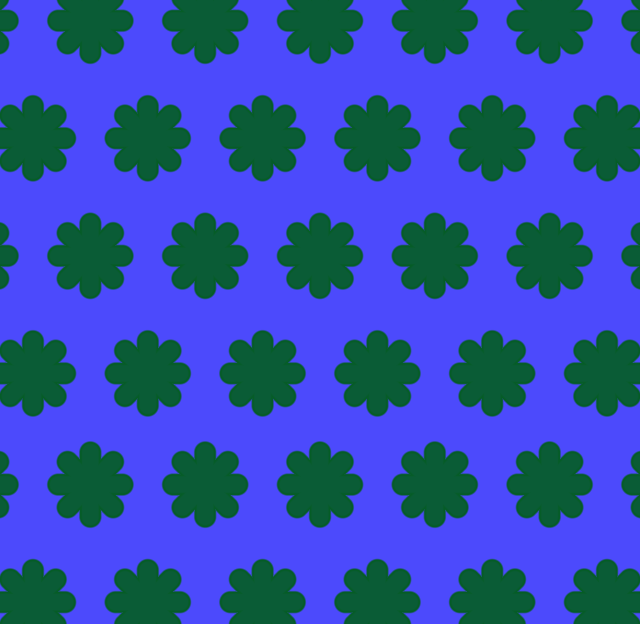
Reproduce this pattern procedurally as a Shadertoy shader.

```glsl
#define COLUMN_PITCH 0.184
#define ROW_PITCH 0.1884
#define BLOCK_HEIGHT 0.7434
#define FIRST_ROW 0.0332
#define PETAL_REACH 0.0516
#define PETAL_RADIUS 0.0174
#define RIM_WIDTH 0.002
#define EDGE_SOFTNESS 0.0018
#define GROUND vec3(0.30, 0.29, 0.99)
#define FLOWER vec3(0.04, 0.36, 0.21)
#define RIM vec3(0.02, 0.36, 0.15)

const float ROWS_PER_BLOCK = 4.0;
const float PETALS = 8.0;
const float TAU = 6.2831853;

// Signed distance to a ring of round-ended petals joined at the center
float flowerDistance(vec2 p) {
    float sector = TAU / PETALS;
    float angle = mod(atan(p.y, p.x) + 0.5 * sector, sector) - 0.5 * sector;
    vec2 q = length(p) * vec2(cos(angle), sin(angle));
    q.x -= clamp(q.x, 0.0, PETAL_REACH);
    return length(q) - PETAL_RADIUS;
}

// Position relative to the flower center of the staggered cell
vec2 staggeredCell(vec2 p) {
    // The gap after the last row of each block is slightly tighter
    float y = mod(p.y - FIRST_ROW + 0.5 * ROW_PITCH, BLOCK_HEIGHT);
    float row = min(floor(y / ROW_PITCH), ROWS_PER_BLOCK - 1.0);
    float stagger = 0.5 * mod(row, 2.0);
    float x = (fract(p.x / COLUMN_PITCH + stagger + 0.5) - 0.5) * COLUMN_PITCH;
    return vec2(x, y - (row + 0.5) * ROW_PITCH);
}

void mainImage(out vec4 fragColor, in vec2 fragCoord) {
    // Height is one unit; x from the middle, y down from the top
    vec2 p = vec2(fragCoord.x - 0.5 * iResolution.x,
                  iResolution.y - fragCoord.y) / iResolution.y;
    float d = flowerDistance(staggeredCell(p));
    float soft = max(EDGE_SOFTNESS, 0.75 / iResolution.y);

    // Flower body, slim rim, then the ground
    vec3 color = mix(FLOWER, RIM, smoothstep(-soft, soft, d + soft + RIM_WIDTH));
    color = mix(color, GROUND, smoothstep(-soft, soft, d));
    fragColor = vec4(color, 1.0);
}
```
